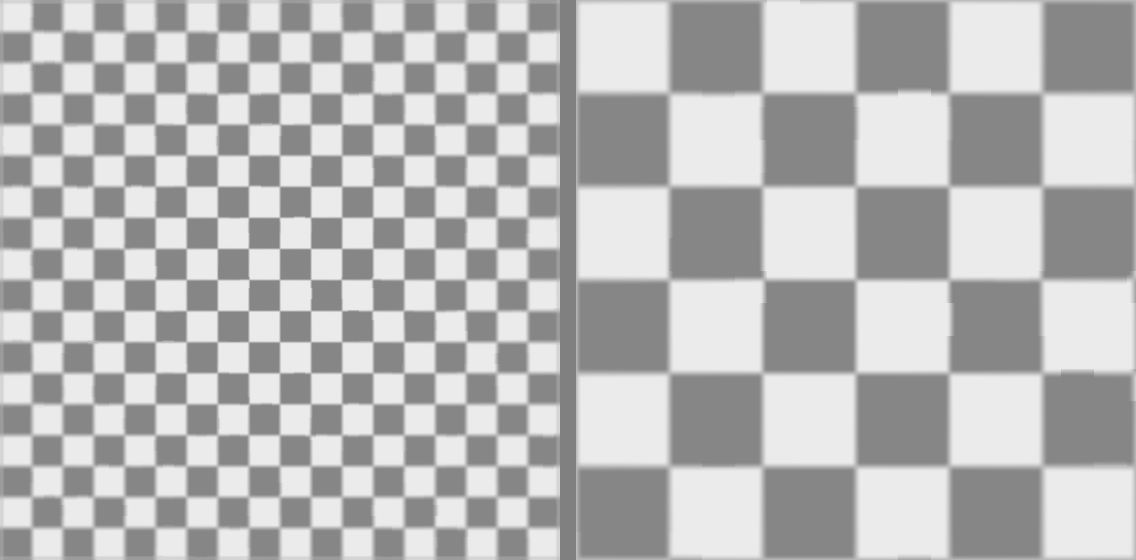
Left, the full canvas; right, a detail of the centre.
A Shadertoy shader for this pattern:

```glsl
// Two-tone grey checkerboard, 18 by 18 cells, seen through a soft lens.
// Edges blur away from the centre, outer cells stretch slightly, and a few
// hashed patches shift sideways to leave tiny jogs along the cell edges.

const float CELLS = 18.0;
const vec3 DARK = vec3(0.525);
const vec3 LIGHT = vec3(0.92);

// Sine-free hash: one value in 0..1 per lattice point
float hash21(vec2 p) {
    vec3 q = fract(p.xyx * 0.1031);
    q += dot(q, q.yzx + 33.33);
    return fract((q.x + q.y) * q.z);
}

// Slight stretch per axis, growing towards the border
vec2 lensWarp(vec2 centred, float strength) {
    return centred * (1.0 + strength * centred * centred);
}

// Rare small shift, constant inside each patch
vec2 patchShift(vec2 cellPos, float patchSize, float amount) {
    vec2 id = floor(cellPos / patchSize);
    float isShifted = step(0.86, hash21(id + 7.0));
    vec2 offset = vec2(hash21(id + 19.0), hash21(id + 43.0)) - 0.5;
    return isShifted * amount * offset;
}

// Square waves of -1 and 1 per axis, softened around every integer
vec2 softSquare(vec2 p, float halfWidth) {
    vec2 edgeDist = 0.5 - abs(fract(p) - 0.5);
    vec2 parity = 1.0 - 2.0 * mod(floor(p), 2.0);
    return parity * (2.0 * smoothstep(-halfWidth, halfWidth, edgeDist) - 1.0);
}

void mainImage(out vec4 fragColor, in vec2 fragCoord) {
    vec2 centred = 2.0 * fragCoord / iResolution.xy - 1.0;

    // Cell coordinates, held just inside the outer border
    vec2 cellPos = 0.5 * CELLS * (1.0 + lensWarp(centred, 0.005));
    cellPos += patchShift(cellPos, 0.35, 0.045);
    cellPos = clamp(cellPos, 0.05, CELLS - 0.05);

    // Edge softness in cells, never below one pixel
    float pixel = CELLS / min(iResolution.x, iResolution.y);
    float blur = mix(0.045, 0.125, smoothstep(0.0, 1.15, length(centred)));
    vec2 wave = softSquare(cellPos, max(blur, pixel));

    // Matching parities are dark, so the lower left cell is dark
    float tone = 0.5 - 0.5 * wave.x * wave.y;
    fragColor = vec4(mix(DARK, LIGHT, tone), 1.0);
}
```
